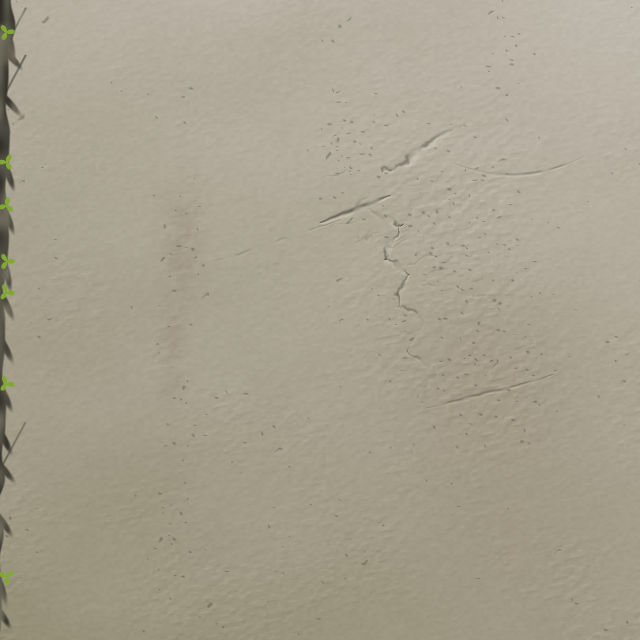
A three.js fragment shader for this texture:

```glsl
// Weathered plaster wall: a soft olive to pale gradient with stains and fine
// slanted trowel relief, broken by ragged grooves, a stepped fracture and chips.
// A thin fringe of dark leaves and green sprouts runs down the left edge.
#define OLIVE vec3(0.570, 0.545, 0.450)
#define PALE vec3(0.750, 0.722, 0.676)
#define STAIN vec3(0.036, 0.046, 0.050)
#define LEAF_DARK vec3(0.30, 0.29, 0.25)
#define SPROUT vec3(0.50, 0.66, 0.20)
#define GRAIN_SCALE 130.0
#define RELIEF 0.068
#define GRIT 0.020
#define PIT_SCALE 95.0
#define EDGE 0.002

varying vec2 vUv;

float hash(vec2 p) {
  vec3 q = fract(vec3(p.xyx) * 0.1031);
  q += dot(q, q.yzx + 33.33);
  return fract((q.x + q.y) * q.z);
}

float noise(vec2 p) {
  vec2 i = floor(p), f = fract(p);
  f = f * f * (3.0 - 2.0 * f);
  return mix(mix(hash(i), hash(i + vec2(1, 0)), f.x),
             mix(hash(i + vec2(0, 1)), hash(i + vec2(1, 1)), f.x), f.y);
}

float fbm(vec2 p) {
  float sum = 0.0, amp = 0.5;
  for (int i = 0; i < 4; i++) {
    sum += amp * noise(p);
    p = mat2(1.6, 1.2, -1.2, 1.6) * p + 7.3;
    amp *= 0.5;
  }
  return sum;
}

float blob(vec2 p, vec2 center, vec2 radius) {
  vec2 q = (p - center) / radius;
  return exp(-dot(q, q));
}

mat2 turn(float a) { return mat2(cos(a), -sin(a), sin(a), cos(a)); }

// x: distance to the segment, y: position along it
vec2 segment(vec2 p, vec2 a, vec2 b) {
  vec2 ab = b - a;
  float t = clamp(dot(p - a, ab) / dot(ab, ab), 0.0, 1.0);
  return vec2(length(p - a - ab * t), t);
}

// Dark cut with a faint lit lip below it, thinner at the ends
float groove(vec2 p, vec2 a, vec2 b, float width) {
  vec2 s = segment(p, a, b);
  float w = width * (0.45 + 0.55 * sin(3.1416 * s.y));
  float lip = segment(p + vec2(-0.5, 1.8) * w, a, b).x / w;
  return 0.4 * exp(-lip * lip) - exp(-s.x * s.x / (w * w));
}

// Nodes alternate left and right, so the fracture falls in steps
vec2 fractureNode(float i) {
  float side = mod(i, 2.0) - 0.5;
  return vec2(0.595 + 0.010 * i + 0.034 * side, 0.68 - 0.037 * i + 0.012 * side);
}

// Height of the slanted trowel grain: soft ripples and small sharper flakes
float grain(vec2 p) {
  vec2 q = turn(0.2) * p * GRAIN_SCALE;
  return noise(q * vec2(0.5, 0.9)) + 0.6 * smoothstep(0.4, 0.8, noise(q * vec2(0.8, 1.4) + 9.0));
}

float cracks(vec2 p) {
  vec2 q = p + 0.026 * (vec2(fbm(p * 42.0), fbm(p * 42.0 + 17.0)) - 0.47);
  vec2 soft = p + 0.012 * (fbm(p * 24.0) - 0.47);
  float broken = smoothstep(0.30, 0.65, noise(p * 48.0 + 3.0));
  float g = groove(soft, vec2(0.31, 0.585), vec2(0.53, 0.655), 0.0018) * 0.35 * broken;
  g += groove(soft, vec2(0.50, 0.652), vec2(0.61, 0.695), 0.0030) * (0.4 + 0.6 * broken);
  float sag = 0.022 * (1.0 - pow((p.x - 0.81) / 0.10, 2.0));
  g += groove(p + vec2(0.0, sag), vec2(0.71, 0.745), vec2(0.91, 0.755), 0.0020) * (0.2 + 0.35 * broken);
  g += groove(soft, vec2(0.67, 0.365), vec2(0.86, 0.412), 0.0020) * (0.15 + 0.4 * broken);
  g += groove(q, vec2(0.60, 0.73), vec2(0.73, 0.81), 0.0042) * (0.2 + 0.5 * broken);
  for (int i = 0; i < 8; i++) {
    float k = float(i);
    float strength = mix(0.85, 0.4, k / 8.0) * (0.15 + 0.85 * broken);
    g += groove(q, fractureNode(k), fractureNode(k + 1.0), 0.0030) * strength;
  }
  // Short trowel scratches scattered beside the fracture
  for (int i = 0; i < 14; i++) {
    float k = float(i), r = hash(vec2(k, 5.0)), s = hash(vec2(k, 9.0));
    vec2 a = vec2(0.50 + 0.34 * r, 0.82 - 0.38 * r - 0.16 * s);
    g += groove(q, a, a + (0.02 + 0.05 * s) * vec2(1.0, 0.3), 0.0018) * 0.22 * broken;
  }
  return g;
}

// Jittered slanted chips, kept where density is high
float pits(vec2 p, float density) {
  vec2 q = turn(-0.3) * p * PIT_SCALE, id = floor(q);
  vec2 d = fract(q) - 0.35 - 0.3 * vec2(hash(id), hash(id + 31.0));
  float size = 0.15 + 0.25 * hash(id + 57.0);
  return step(hash(id + 83.0), density) * (1.0 - smoothstep(0.0, size, length(d * vec2(0.7, 1.2))));
}

// Leaves hanging over the left edge, fuller towards the top
vec3 foliage(vec3 color, vec2 p) {
  float reach = 0.022 * p.y * p.y + 0.014 * (noise(vec2(3.0, p.y * 24.0)) - 0.5);
  vec3 shade = LEAF_DARK * (0.6 + 0.9 * noise(p * vec2(90.0, 35.0)));
  color = mix(color, shade, 1.0 - smoothstep(-EDGE, EDGE, p.x - reach));
  for (int i = 0; i < 14; i++) {
    float k = float(i), r = hash(vec2(k, 11.0)), y = (k + r) / 14.0;
    vec2 d = turn(0.2 + 0.7 * r) * (p - vec2(0.002 + 0.016 * y, y));
    float leaf = (length(d / vec2(0.005, 0.022)) - 1.0) * 0.005;
    color = mix(color, shade, 1.0 - smoothstep(-EDGE, EDGE, leaf));
    vec2 stem = segment(p, vec2(0.0, y), vec2(0.025 + 0.02 * r, y + 0.03 + 0.06 * r));
    color = mix(color, shade, step(0.65, r) * 0.6 * (1.0 - smoothstep(0.0, 0.003, stem.x)));
    vec2 bud = turn(r * 6.0) * (p - vec2(0.010, y + 0.02));
    float petal = length(bud) - 0.013 * (0.55 + 0.45 * cos(3.0 * atan(bud.y, bud.x)));
    color = mix(color, SPROUT, step(r, 0.35) * (1.0 - smoothstep(-EDGE, EDGE, petal)));
  }
  return color;
}

void main() {
  vec2 p = vUv;
  float cloud = fbm(turn(0.35) * p * vec2(4.0, 7.0)) - 0.47;

  // Broad light, then brown stains and the narrow smudge
  float light = clamp(0.11 + 0.64 * p.y + 0.20 * p.x + 0.24 * cloud, 0.0, 1.0);
  vec3 color = mix(OLIVE, PALE, light);
  float smudge = blob(p, vec2(0.285, 0.63), vec2(0.03, 0.07)) + 0.6 * blob(p, vec2(0.27, 0.45), vec2(0.02, 0.10));
  float stain = blob(p, vec2(0.77, 0.43), vec2(0.16, 0.15)) + 0.5 * blob(p, vec2(0.80, 0.18), vec2(0.16, 0.16));
  color -= STAIN * (stain * (0.7 + 1.2 * cloud) + smudge * (0.3 + noise(p * 55.0)));

  // Trowel relief, strongest around the fracture, and fine grit
  float rough = blob(p, vec2(0.70, 0.62), vec2(0.12, 0.14)) + blob(p, vec2(0.76, 0.40), vec2(0.14, 0.10));
  float patches = smoothstep(0.40, 0.65, fbm(p * 9.0 + 5.0));
  float slope = grain(p + vec2(-0.0018, 0.0022)) - grain(p);
  color -= slope * RELIEF * (0.22 + 0.45 * patches * (1.0 - 0.6 * p.y) + 0.6 * rough + 0.4 * smudge);
  color += GRIT * (noise(p * vec2(170.0, 230.0)) - 0.5);

  // Chips and cracks
  float chips = blob(p, vec2(0.79, 0.93), vec2(0.03, 0.06)) + blob(p, vec2(0.54, 0.78), vec2(0.04, 0.07));
  chips += 0.4 * blob(p, vec2(0.27, 0.18), vec2(0.02, 0.16));
  float density = 0.18 * rough + 0.4 * chips + 0.3 * smudge + 0.05 * patches;
  color *= 1.0 - 0.24 * pits(p + 0.010 * noise(p * 80.0), density);
  color *= 1.0 + 0.38 * cracks(p);

  gl_FragColor = vec4(foliage(color, p), 1.0);
}
```
